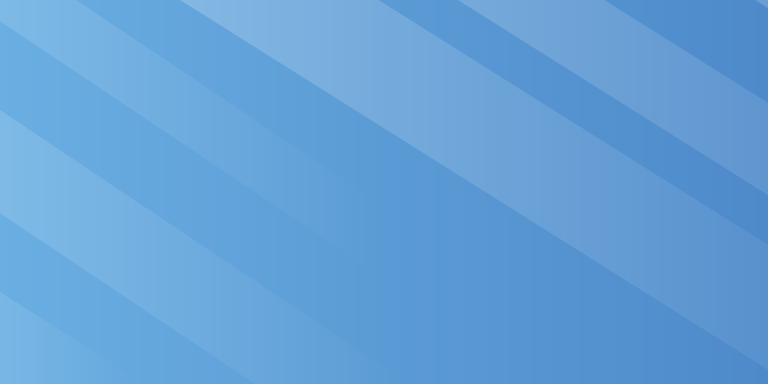
Reproduce this background procedurally as a WebGL 1 fragment shader.

```glsl
precision highp float;
// Diagonal translucent white bands over a horizontal blue gradient.
// Each band lies between two parallel slanted lines and its
// opacity fades linearly from left to right.

uniform vec2 u_resolution;

// Opacity of a band: p.y runs downward, top and bottom are heights at x = 0,
// fade holds the x of full opacity and the x where the band vanishes.
float band(vec2 p, float slope, float top, float bottom, vec2 fade, float opacity) {
    float height = p.y - slope * p.x;
    float soft = 0.8 / u_resolution.y;
    float inside = smoothstep(top - soft, top + soft, height)
                 * (1.0 - smoothstep(bottom - soft, bottom + soft, height));
    return inside * opacity * clamp((fade.y - p.x) / (fade.y - fade.x), 0.0, 1.0);
}

void main() {
    // Canvas is two units wide and one high, measured from the upper left
    vec2 uv = gl_FragCoord.xy / u_resolution;
    vec2 p = vec2(2.0 * uv.x, 1.0 - uv.y);

    // Base gradient, light sky blue to deeper blue
    vec3 skyBlue = vec3(0.415, 0.685, 0.887);
    vec3 midBlue = vec3(0.357, 0.608, 0.835);
    vec3 deepBlue = vec3(0.306, 0.541, 0.793);
    vec3 color = mix(skyBlue, midBlue, min(p.x, 1.0));
    color = mix(color, deepBlue, clamp(p.x - 1.0, 0.0, 1.0));

    // Left bands, fading out before the center
    float veil = band(p, 0.67, -0.133, 0.055, vec2(0.0, 0.98), 0.14);
    veil += band(p, 0.67, 0.2865, 0.555, vec2(0.0, 1.04), 0.145);
    veil += band(p, 0.64, 0.760, 2.0, vec2(0.0, 0.36), 0.10);

    // Wide central band, right band and the sliver in the corner
    veil += band(p, 0.629, -0.620, -0.295, vec2(0.5, 2.6), 0.205);
    veil += band(p, 0.629, -0.990, -0.750, vec2(1.25, 3.1), 0.17);
    veil += band(p, 0.629, -2.0, -1.237, vec2(1.9, 3.5), 0.17);

    gl_FragColor = vec4(mix(color, vec3(1.0), veil), 1.0);
}
```
